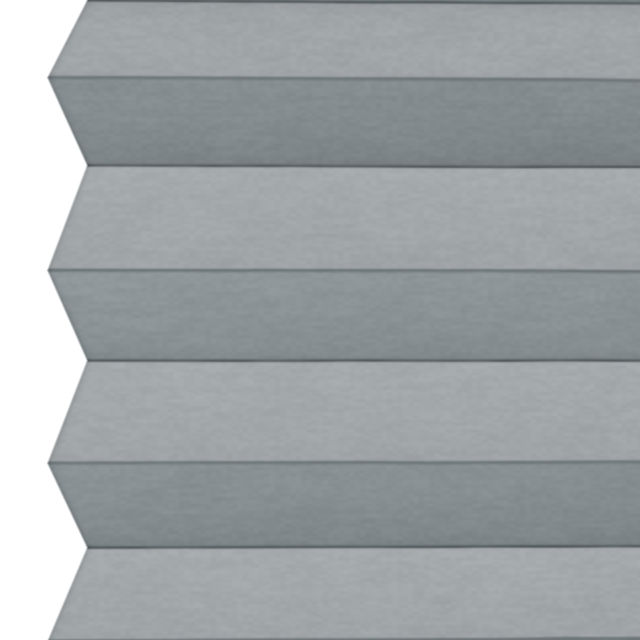
This texture is drawn by a three.js fragment shader. Its source:

```glsl
// Grey pleated fabric blind with a zigzag left edge on a white ground.
// Each fold runs from a ridge through a shaded face to a valley, then a lit
// face to the next ridge; layered value noise adds the woven grain.
#define FOLD_HEIGHT 0.3015
#define FIRST_RIDGE 0.121
#define SHADED_HEIGHT 0.137
#define RIDGE_X 0.0745
#define VALLEY_X 0.1365
#define SOFTNESS 0.0028
#define RIDGE_WIDTH 0.0030
#define VALLEY_WIDTH 0.0026
#define GRAIN 0.034

varying vec2 vUv;

const vec3 LIT = vec3(0.640, 0.658, 0.668);
const vec3 SHADED = vec3(0.545, 0.576, 0.588);
const vec3 RIDGE_LINE = vec3(0.425, 0.450, 0.460);
const vec3 VALLEY_LINE = vec3(0.315, 0.340, 0.350);

float hash(vec2 p) {
  vec3 q = fract(p.xyx * 0.1031);
  q += dot(q, q.yzx + 33.33);
  return fract((q.x + q.y) * q.z);
}

float noise(vec2 p) {
  vec2 cell = floor(p);
  vec2 f = fract(p);
  f = f * f * (3.0 - 2.0 * f);
  float low = mix(hash(cell), hash(cell + vec2(1.0, 0.0)), f.x);
  float high = mix(hash(cell + vec2(0.0, 1.0)), hash(cell + 1.0), f.x);
  return mix(low, high, f.y);
}

// Fold positions are measured downward; the outer folds are slightly cropped.
float ridgeAt(float fold) {
  return FIRST_RIDGE + FOLD_HEIGHT * fold - 0.023 * step(2.5, fold);
}

float valleyAt(float fold) {
  float outer = 0.047 * step(fold, -0.5);
  return ridgeAt(fold) + SHADED_HEIGHT + 0.005 * sin(2.3 * fold) + outer;
}

float creaseLine(float d, float width) {
  return exp(-d * d / (width * width));
}

// Broad blotches, horizontal threads and fine specks, centred on zero.
float weave(vec2 p) {
  float blotch = noise(p * vec2(13.0, 22.0)) - 0.5;
  float thread = noise(p * vec2(26.0, 150.0) + 17.0) - 0.5;
  float speck = noise(p * vec2(120.0, 190.0) + 41.0) - 0.5;
  return 0.35 * blotch + 0.55 * thread + 0.75 * speck;
}

void main() {
  vec2 p = vec2(vUv.x, 1.0 - vUv.y);

  // Slight tilt and waviness of the creases
  float y = p.y - 0.010 * p.x * (0.6 - p.y);
  y += 0.0016 * (noise(vec2(p.x * 9.0, floor(p.y * 9.0))) - 0.5) * p.x;

  // Position inside the fold
  float fold = floor((y - FIRST_RIDGE) / FOLD_HEIGHT);
  float top = ridgeAt(fold);
  float valley = valleyAt(fold);
  float bottom = ridgeAt(fold + 1.0);
  float down = clamp((y - top) / (valley - top), 0.0, 1.0);
  float rise = clamp((y - valley) / (bottom - valley), 0.0, 1.0);

  // Two faces, each with its own gradient
  float foldTone = 0.018 * sin(2.3 * fold - 1.2);
  float contact = exp(-max(valley - y, 0.0) / 0.018);
  vec3 shaded = SHADED + foldTone - 0.030 * down - 0.035 * contact
              - 0.015 * (p.x - 0.4);
  float topShade = step(fold, -0.5) * 0.05 * exp(-max(y, 0.0) / 0.03);
  vec3 lit = LIT + 0.010 - 0.026 * rise - topShade;
  float litMask = smoothstep(valley - SOFTNESS, valley + SOFTNESS, y)
                * (1.0 - smoothstep(bottom - 2.0 * SOFTNESS, bottom, y));
  vec3 fabric = mix(shaded, lit, litMask);
  fabric += GRAIN * weave(p);

  // Crease lines, uneven along their length
  float ridgeDistance = min(abs(y - top), abs(bottom - y));
  float wear = 0.75 + 0.25 * noise(vec2(p.x * 24.0, fold * 7.0 + 50.0));
  fabric = mix(fabric, RIDGE_LINE, 0.82 * wear * creaseLine(ridgeDistance, RIDGE_WIDTH));
  fabric = mix(fabric, VALLEY_LINE, 0.95 * wear * creaseLine(y - valley, VALLEY_WIDTH));

  // Zigzag silhouette with a thin darker rim
  float edge = mix(RIDGE_X, VALLEY_X, down - rise);
  float inside = p.x - edge;
  fabric -= 0.11 * exp(-max(inside, 0.0) / 0.004);
  float cover = smoothstep(-SOFTNESS, SOFTNESS, inside);

  gl_FragColor = vec4(mix(vec3(1.0), fabric, cover), 1.0);
}
```
